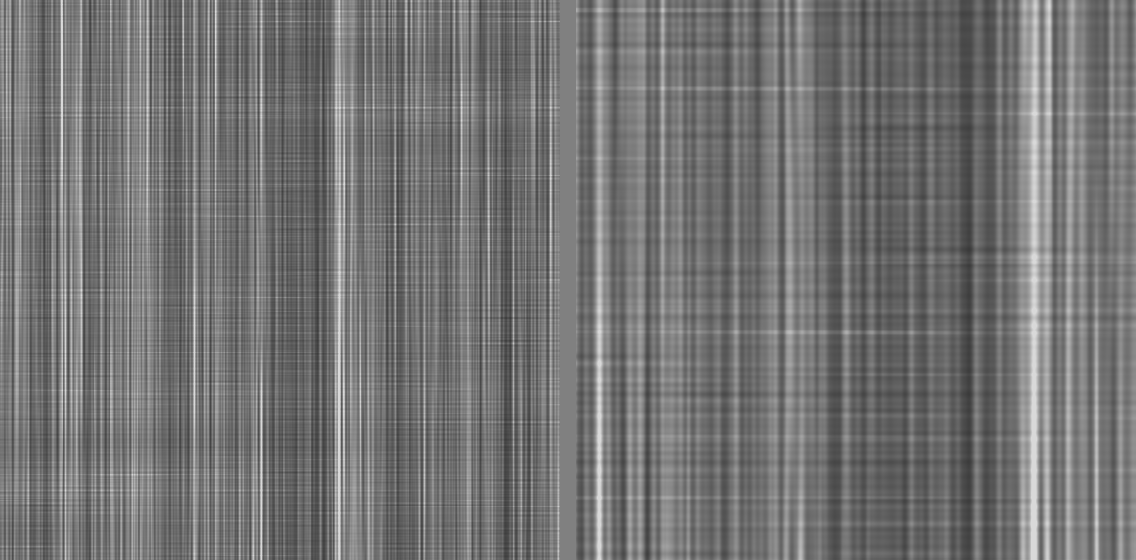
Left, the full canvas; right, a detail of the centre.
A Shadertoy shader for this texture:

```glsl
const float BASE_GREY = 0.442;
const float SKEW = 0.9;

// Signed random value in -1..1 for a lattice cell
float hash(ivec2 cell, int seed) {
    uint h = uint(cell.x) * 1597334677u ^ uint(cell.y) * 3812015801u ^ uint(seed) * 2654435769u;
    h = (h ^ (h >> 16)) * 2246822519u;
    h = (h ^ (h >> 13)) * 3266489917u;
    h ^= h >> 16;
    return float(h & 65535u) / 32767.5 - 1.0;
}

float fade(float t) {
    return t * t * t * (t * (t * 6.0 - 15.0) + 10.0);
}

// Gradient of one thread: a lasting part plus one drifting along its length
float threadSlope(int thread, float along, int seed) {
    float lasting = hash(ivec2(thread, 7919), seed);
    float shifted = along + 0.5 * hash(ivec2(thread, 4421), seed) + 8.0;
    int cell = int(floor(shifted));
    float drifting = mix(hash(ivec2(thread, cell), seed),
                         hash(ivec2(thread, cell + 1), seed), fade(fract(shifted)));
    return 1.2 * (lasting + drifting);
}

// Gradient noise across the threads, slowly changing along them
float streaks(float across, float along, float density, float drift, int seed) {
    float x = across * density;
    int thread = int(floor(x));
    float f = fract(x);
    float left = threadSlope(thread, along * drift, seed) * f;
    float right = threadSlope(thread + 1, along * drift, seed) * (f - 1.0);
    return mix(left, right, fade(f));
}

// Sparse bright threads from the crests of the noise
float highlights(float across, float along, float density, float drift, int seed) {
    return smoothstep(0.25, 0.85, streaks(across, along, density, drift, seed));
}

void mainImage(out vec4 fragColor, in vec2 fragCoord) {
    vec2 uv = fragCoord / iResolution.y;

    // Broad light and dark bands
    float band = streaks(uv.x, uv.y, 10.3, 0.4, 21);
    float stripe = streaks(uv.x, uv.y, 23.7, 0.8, 22);
    float rowBand = streaks(uv.y, uv.x, 11.7, 2.0, 2);

    // Vertical warp, calmer inside the dark bands
    float warp = 0.11 * streaks(uv.x, uv.y, 47.0, 2.0, 3)
               + 0.21 * streaks(uv.x, uv.y, 151.0, 3.0, 4)
               + 0.21 * streaks(uv.x, uv.y, 209.0, 4.0, 5)
               + 0.23 * highlights(uv.x, uv.y, 139.0, 2.0, 6);
    warp *= clamp(1.0 + 0.9 * band, 0.65, 1.3);

    // Fine horizontal weft, clearer inside the dark bands
    float weft = 0.075 * streaks(uv.y, uv.x, 221.0, 8.0, 7)
               + 0.015 * streaks(uv.y, uv.x, 89.0, 6.0, 8)
               + 0.08 * highlights(uv.y, uv.x, 193.0, 4.0, 9);
    weft *= clamp(1.0 - 0.8 * band + 0.8 * rowBand, 0.5, 1.5);

    // Lift the shadows so that light threads stand out more than dark ones
    float shade = 0.22 * band + 0.13 * stripe + 0.04 * rowBand + warp + weft;
    float grey = BASE_GREY + shade + SKEW * (shade * shade - 0.008);
    fragColor = vec4(vec3(clamp(grey, 0.22, 0.85)), 1.0);
}
```
